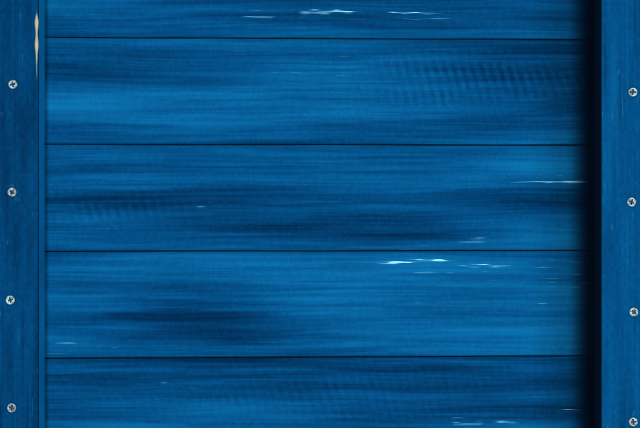
Reproduce this texture procedurally as a Shadertoy shader.

```glsl
// Blue painted boards: five horizontal planks behind two screwed uprights.
// Stretched value noise gives straight brush strokes and worn hairlines;
// seams and screw heads come from distances in units of canvas height.

#define ASPECT 1.5
#define PLANK_HEIGHT 0.248
#define FIRST_SEAM 0.166
#define SEAM_WIDTH 0.0009
#define LEFT_POST 0.090
#define RIGHT_POST 1.410
#define BEVEL 0.015
#define SCREW_RADIUS 0.0105
#define STROKE_CONTRAST 1.5
#define STROKE_BEND 0.010
#define WEAR 0.60

const vec3 DEEP = vec3(0.008, 0.18, 0.335);
const vec3 MID = vec3(0.016, 0.315, 0.535);
const vec3 LIGHT = vec3(0.045, 0.45, 0.69);
const vec3 WORN = vec3(0.42, 0.71, 0.85);
const vec3 SHADE = vec3(0.006, 0.03, 0.075);
const vec3 BARE_WOOD = vec3(0.80, 0.74, 0.60);
const vec3 STEEL = vec3(0.60, 0.68, 0.71);

float hash(vec2 p) {
    vec3 h = fract(vec3(p.xyx) * 0.1031);
    h += dot(h, h.yzx + 33.33);
    return fract((h.x + h.y) * h.z);
}

float noise(vec2 p) {
    vec2 i = floor(p), f = fract(p);
    f = f * f * (3.0 - 2.0 * f);
    return mix(mix(hash(i), hash(i + vec2(1, 0)), f.x),
               mix(hash(i + vec2(0, 1)), hash(i + vec2(1, 1)), f.x), f.y);
}

// Soft elliptical area with a ragged outline
float area(vec2 p, vec2 centre, vec2 radius) {
    vec2 d = (p - centre) / radius;
    return smoothstep(1.2, 0.1, length(d) + 0.8 * (noise(p * vec2(7, 75)) - 0.5));
}

vec3 paint(float t) {
    return t < 0.5 ? mix(DEEP, MID, t * 2.0) : mix(MID, LIGHT, t * 2.0 - 1.0);
}

vec3 planks(vec2 p, float px) {
    // Seams fan out slightly from left to right
    float tilt = (p.x - 0.75) * (0.012 * (0.55 - p.y));
    float row = (p.y - tilt - FIRST_SEAM) / PLANK_HEIGHT;
    float id = floor(row) + 2.0;
    float seamDist = abs(fract(row + 0.5) - 0.5) * PLANK_HEIGHT;

    // Nearly straight brush strokes, different on every plank
    vec2 q = p + vec2(id * 7.3, id * 3.1);
    q.y += STROKE_BEND * noise(q * vec2(2.5, 5.0)) + 0.003 * noise(q * vec2(7, 12));
    float broad = noise(q * vec2(1.8, 12.0));
    float medium = noise(q * vec2(2.8, 45.0));
    float fine = 0.5 * noise(q * vec2(5.0, 130.0)) + 0.5 * noise(q * vec2(9.0, 260.0));
    float tone = 0.38 * broad + 0.30 * medium + 0.32 * fine;
    tone = 0.53 + STROKE_CONTRAST * (tone - 0.5);
    tone -= 0.42 * area(p, vec2(0.50, 0.25), vec2(0.32, 0.075));

    // Saw marks cross the grain in two patches and along the lowest plank
    float sawMask = area(p, vec2(1.12, 0.81), vec2(0.32, 0.075));
    sawMask += 0.8 * area(p, vec2(0.24, 0.515), vec2(0.22, 0.05));
    sawMask += 0.5 * area(p, vec2(0.80, 0.07), vec2(0.60, 0.09));
    float saw = sin(290.0 * p.x + 70.0 * p.y + 4.0 * noise(p * vec2(6, 14)));
    tone += sawMask * 0.15 * saw * noise(p * vec2(22, 60));
    tone += 0.12 * (noise(p * vec2(170, 150)) - 0.5);
    vec3 color = paint(clamp(tone, 0.0, 1.0));

    // Pale hairlines gather where the paint is worn
    float wear = smoothstep(WEAR, 1.0, noise(q * vec2(2.5, 17.0) + 31.0)) * 0.75;
    wear += 0.85 * area(p, vec2(0.96, 0.378), vec2(0.17, 0.035));
    wear += 0.50 * area(p, vec2(1.18, 0.438), vec2(0.20, 0.022));
    wear += 0.40 * area(p, vec2(1.10, 0.33), vec2(0.28, 0.07));
    wear += 0.50 * area(p, vec2(0.40, 0.105), vec2(0.16, 0.025));
    wear = min(wear, 1.0);
    float hair = 0.65 * noise(q * vec2(8.0, 200.0) + 17.0);
    hair += 0.35 * noise(q * vec2(38, 290));
    float limit = mix(0.90, 0.48, wear);
    float worn = smoothstep(limit, limit + 0.28, hair) * smoothstep(0.02, 0.3, wear);
    color = mix(color, LIGHT, 0.35 * wear * medium);
    color = mix(color, WORN, worn * 0.9);
    color += 0.25 * smoothstep(0.6, 1.0, worn);

    // Seams: a thin broken gap with a soft edge
    float gap = SEAM_WIDTH * (0.3 + 1.2 * noise(vec2(p.x * 12.0, id)));
    color *= 1.0 - 0.20 * exp(-seamDist * 220.0);
    color = mix(color, SHADE, 0.72 * smoothstep(gap + px, gap - px * 0.5, seamDist));

    // Shadows beside the uprights
    color *= mix(0.6, 1.0, smoothstep(0.0, 0.012, p.x - LEFT_POST - BEVEL));
    color *= 1.0 - 0.25 * smoothstep(1.22, 1.36, p.x);
    return mix(color, SHADE, 0.97 * smoothstep(1.325, 1.385, p.x));
}

vec3 post(vec2 p, float side) {
    float grain = 0.5 * noise(p * vec2(170, 5)) + 0.5 * noise(p * vec2(55, 7));
    float tone = mix(0.24, 0.50, side) + 0.42 * (grain - 0.5);
    tone += 0.14 * (noise(p * vec2(170, 110)) - 0.5);
    vec3 color = paint(clamp(tone, 0.0, 1.0));
    float scuff = smoothstep(0.88, 1.0, noise(p * vec2(170, 30) + 9.0));
    return mix(color, WORN, 0.2 * scuff);
}

void addScrews(inout vec3 color, vec2 p, float px) {
    for (int i = 0; i < 8; i++) {
        float side = float(i / 4), k = float(i % 4);
        vec2 centre = mix(vec2(0.027, 0.047), vec2(1.483, 0.014), side);
        centre += vec2((hash(vec2(i, 4)) - 0.5) * 0.008, k * mix(0.252, 0.257, side));
        vec2 d = p - centre;
        float r = length(d), turn = hash(vec2(i, 8)) * 1.5;
        d = mat2(cos(turn), sin(turn), -sin(turn), cos(turn)) * d;
        float slot = min(abs(d.x), abs(d.y));
        vec3 metal = STEEL * (0.7 + 0.7 * noise(p * 260.0));
        float cut = smoothstep(0.0012 + px, 0.0008, slot) * step(r, SCREW_RADIUS * 0.6);
        metal = mix(metal, DEEP * 0.6, 0.7 * cut);
        color *= 1.0 - 0.4 * smoothstep(SCREW_RADIUS * 1.4, SCREW_RADIUS, r);
        color = mix(color, metal, smoothstep(px, -px, r - SCREW_RADIUS));
    }
}

void mainImage(out vec4 fragColor, in vec2 fragCoord) {
    vec2 p = fragCoord / iResolution.xy * vec2(ASPECT, 1.0);
    float px = 1.0 / iResolution.y, left = LEFT_POST, right = RIGHT_POST;
    vec3 color = planks(p, px);

    // Uprights: inner bevel first, then the front face
    vec3 leftBevel = paint(0.36 + 0.2 * noise(p * vec2(90, 8)));
    color = mix(color, leftBevel, smoothstep(px, -px, p.x - left - BEVEL));
    color = mix(color, DEEP * 0.4, smoothstep(-px, px, p.x - right + BEVEL) * 0.7);
    color = mix(color, post(p, 0.0), smoothstep(px, -px, p.x - left));
    color = mix(color, post(p, 1.0), smoothstep(-px, px, p.x - right));
    color *= 1.0 - 0.45 * smoothstep(0.003, 0.0, abs(p.x - left));

    // Chipped bare edge near the top of the left upright
    float chipWidth = 0.0045 * noise(vec2(p.y * 38.0, 6));
    float chip = smoothstep(px, -px, abs(p.x - left + 0.004) - chipWidth);
    chip *= smoothstep(0.81, 0.84, p.y) * smoothstep(0.98, 0.96, p.y);
    color = mix(color, BARE_WOOD, chip);

    addScrews(color, p, px);
    fragColor = vec4(clamp(color, 0.0, 1.0), 1.0);
}
```
